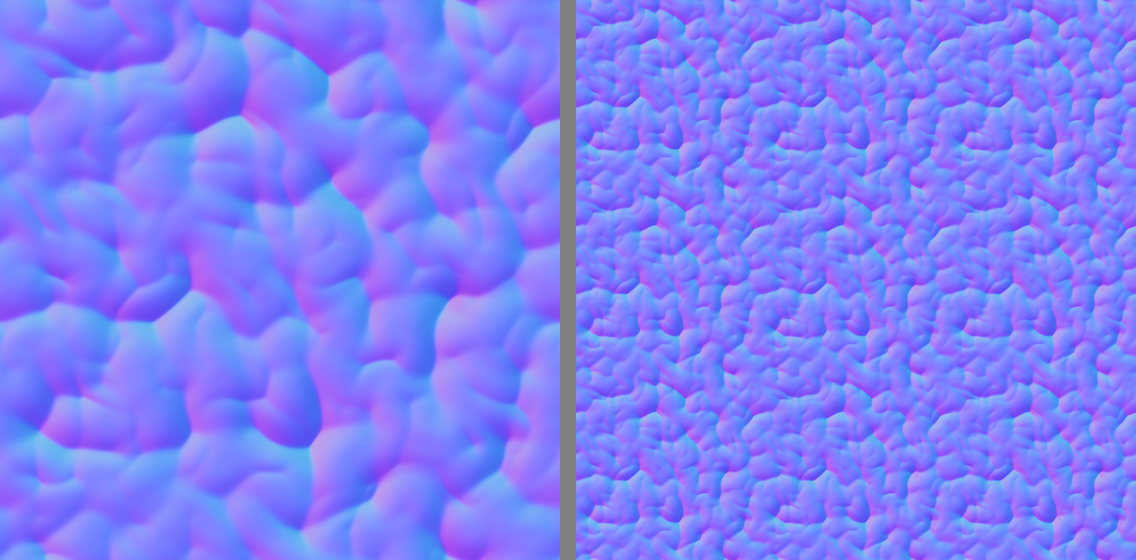
Left: one tile. Right: repeated 3 by 3.
Give the GLSL for this texture map, as a Shadertoy shader.

```glsl
#define STONES 9.0        // stones along each side of the tile
#define WRINKLES 14.0     // smaller bumps along each side
#define RELIEF 0.46       // slope strength of the stones
#define WRINKLE_RELIEF 0.20
#define CREVICE 10.0      // higher gives sharper crevices
#define WRINKLE_CREVICE 7.5
#define STRETCH 0.36      // elongation of the stones
#define SINK 0.12         // spread of stone heights
#define TILT 0.24         // random lean of each stone
#define JITTER 0.76       // scatter of the stone centres
#define WARP 0.010        // bending of the outlines
#define SOFT_LIMIT 2.0    // holds back the steepest slopes

const float TAU = 6.2831853;

vec4 hash4(vec2 cell, float seed) {
    vec4 p = fract(vec4(cell.xyx, cell.y + seed) * vec4(0.1031, 0.1030, 0.0973, 0.1099) + seed * 0.137);
    p += dot(p, p.wzxy + 33.33);
    return fract((p.xxyz + p.yzzw) * p.zywx);
}

// Slope of a smooth maximum over scattered, stretched domes; wraps every "count" cells.
vec2 domeSlope(vec2 uv, float count, float crevice, float seed) {
    vec2 p = uv * count;
    vec2 home = floor(p);
    vec2 slopeSum = vec2(0.0);
    float weightSum = 0.0;
    for (int y = -2; y <= 2; y++) {
        for (int x = -2; x <= 2; x++) {
            vec2 cell = home + vec2(x, y);
            vec2 wrapped = mod(cell, count);
            vec4 place = hash4(wrapped, seed);
            vec4 form = hash4(wrapped, seed + 7.0);
            vec2 d = p - cell - 0.5 - JITTER * (place.xy - 0.5);

            // Stretch along a random direction
            float angle = TAU * place.z;
            vec2 axis = vec2(cos(angle), sin(angle));
            vec2 side = vec2(-axis.y, axis.x);
            float squeeze = exp(-STRETCH * place.w);
            vec2 q = vec2(dot(d, axis) * squeeze, dot(d, side) / squeeze);
            float r = length(q);

            // Cubic dome: flat top, steep rim
            vec2 lean = TILT * (form.xy - 0.5);
            float height = SINK * form.z - r * r * r + dot(lean, d);
            vec2 slope = lean - 3.0 * r * (axis * q.x * squeeze + side * q.y / squeeze);

            float weight = exp(crevice * height);
            slopeSum += weight * slope;
            weightSum += weight;
        }
    }
    return slopeSum / max(weightSum, 1e-12);
}

void mainImage(out vec4 fragColor, in vec2 fragCoord) {
    vec2 uv = fragCoord / iResolution.xy;

    // Periodic bending of the domain
    vec2 bent = uv + WARP * sin(TAU * (3.0 * uv.yx + vec2(0.1, 0.6)));
    bent += 0.4 * WARP * sin(TAU * (7.0 * uv.yx + 2.0 * uv + vec2(0.7, 0.3)));

    vec2 slope = RELIEF * domeSlope(bent, STONES, CREVICE, 3.0);
    slope += WRINKLE_RELIEF * domeSlope(bent, WRINKLES, WRINKLE_CREVICE, 11.0);
    slope /= sqrt(1.0 + SOFT_LIMIT * dot(slope, slope));

    // Red rises to the right, green falls upwards
    vec3 normal = normalize(vec3(slope.x, -slope.y, 1.0));
    fragColor = vec4(0.5 + 0.5 * normal, 1.0);
}
```
